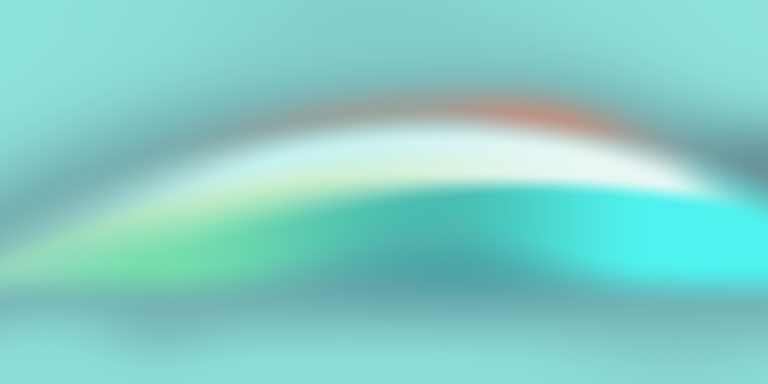
Write a Shadertoy shader that draws this background.

```glsl
// Soft aqua backdrop crossed by a pale glowing arc with a coral rim and a green to cyan underside.

const vec3 AQUA  = vec3(0.56, 0.89, 0.865);
const vec3 SLATE = vec3(0.44, 0.67, 0.685);
const vec3 DUSK  = vec3(0.37, 0.50, 0.54);
const vec3 CORAL = vec3(0.80, 0.55, 0.48);
const vec3 DEEP  = vec3(0.29, 0.62, 0.64);

float bell(float x, float center, float width) {
    float t = (x - center) / width;
    return exp(-t * t);
}

float glow(vec2 p, vec2 center, vec2 radius) {
    return bell(p.x, center.x, radius.x) * bell(p.y, center.y, radius.y);
}

// Soft step from 0 to 1 centred on zero
float softEdge(float dist, float halfWidth) {
    return smoothstep(-halfWidth, halfWidth, dist);
}

// Upper and lower outline of the pale arc
float arcTop(float x) {
    float d = x - 0.57;
    return 0.674 - d * d * (1.0 + 0.1 * d);
}

float arcBottom(float x) {
    float d = x - 0.67;
    return 0.521 - d * d * (0.6 + 0.17 * d);
}

// Sky above the arc: slate halo, coral rim, dusk at the right
vec3 skyColor(vec2 p, float height) {
    float halo = bell(max(height, 0.0), 0.0, 0.21);
    vec3 color = mix(AQUA, SLATE, halo);
    color = mix(color, vec3(0.49, 0.79, 0.78), 0.65 * glow(p, vec2(0.48, 0.98), vec2(0.25, 0.2)));
    color = mix(color, AQUA, 0.5 * glow(p, vec2(0.96, 0.88), vec2(0.12, 0.14)));
    color = mix(color, DUSK, 0.65 * glow(p, vec2(1.02, 0.57), vec2(0.13, 0.1)));
    float rim = 0.72 * bell(p.x, 0.72, 0.13) + 0.38 * bell(p.x, 0.47, 0.2);
    return mix(color, CORAL, min(rim, 0.85) * bell(height, 0.035, 0.065));
}

// Floor below the arc: slate fading to aqua, with a few soft patches
vec3 floorColor(vec2 p) {
    vec3 color = mix(SLATE, AQUA * 0.98, smoothstep(0.27, 0.03, p.y));
    color = mix(color, DEEP, 0.95 * glow(p, vec2(0.6, 0.32), vec2(0.19, 0.1)));
    color = mix(color, SLATE, 0.4 * glow(p, vec2(0.2, 0.15), vec2(0.08, 0.1)));
    color = mix(color, SLATE, 0.3 * glow(p, vec2(0.88, 0.1), vec2(0.16, 0.12)));
    return mix(color, AQUA, 0.35 * glow(p, vec2(0.07, 0.12), vec2(0.1, 0.1)));
}

// Underside hues from left to right: mint, green, teal, cyan
vec3 undersideColor(float x) {
    vec3 color = mix(vec3(0.55, 0.85, 0.75), vec3(0.46, 0.87, 0.68), smoothstep(0.0, 0.2, x));
    color = mix(color, vec3(0.28, 0.74, 0.69), smoothstep(0.2, 0.57, x));
    return mix(color, vec3(0.31, 0.95, 0.935), smoothstep(0.56, 0.86, x));
}

// Pale arc: cool above, yellowish below, whiter towards the right
vec3 arcColor(float x, float across) {
    vec3 upper = mix(vec3(0.58, 0.81, 0.76), vec3(0.78, 0.95, 0.94), smoothstep(0.0, 0.38, x));
    vec3 lower = mix(vec3(0.62, 0.85, 0.73), vec3(0.81, 0.94, 0.80), smoothstep(0.0, 0.3, x));
    vec3 white = vec3(0.91, 0.97, 0.955);
    float whiteness = smoothstep(0.38, 0.8, x);
    vec3 color = mix(mix(lower, upper, across), white, whiteness);
    return mix(color, vec3(0.36, 0.90, 0.88), smoothstep(0.85, 1.0, x));
}

void mainImage(out vec4 fragColor, in vec2 fragCoord) {
    vec2 p = fragCoord / iResolution.xy;
    float top = arcTop(p.x);
    float bottom = arcBottom(p.x);

    // Underside melts into the floor, earlier around the middle
    float middle = bell(p.x, 0.56, 0.17);
    float fadeLine = 0.25 + 0.11 * middle;
    float fadeWidth = 0.065 + 0.06 * middle;
    vec3 color = mix(floorColor(p), undersideColor(p.x), softEdge(p.y - fadeLine, fadeWidth));

    // The lower outline sharpens towards the right
    float lowerWidth = mix(0.10, 0.03, smoothstep(0.1, 0.72, p.x));
    float across = smoothstep(0.15, 0.75, (p.y - bottom) / max(top - bottom, 0.05));
    color = mix(color, arcColor(p.x, across), softEdge(p.y - bottom, lowerWidth));

    // The upper outline is softest at the left and right ends
    float upperWidth = 0.05 + 0.05 * smoothstep(0.45, 0.0, p.x) + 0.03 * smoothstep(0.75, 1.0, p.x);
    float height = p.y - top;
    color = mix(color, skyColor(p, height), softEdge(height, upperWidth));

    fragColor = vec4(color, 1.0);
}
```
